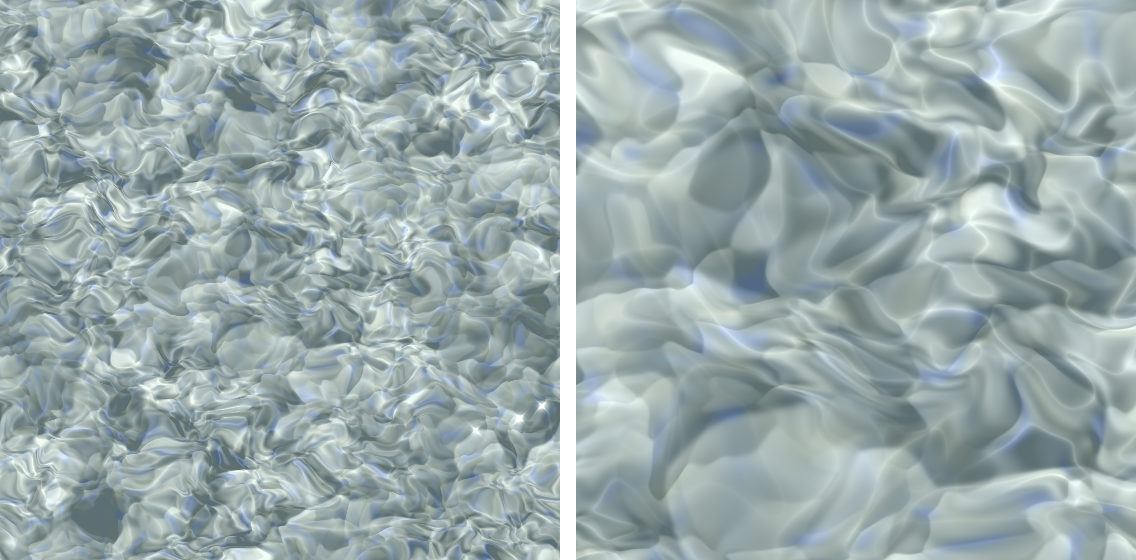
Left, the full canvas; right, a detail of the centre.
This texture is drawn by a Shadertoy shader. Its source:

```glsl
// Clear shallow water over pale pebbles: soft cell tones seen through a
// wavy surface, with banded ripples in rough patches and thin bright caustics.
// Every layer is noise on a wrapping lattice, so the canvas tiles.

const vec3 DEEP = vec3(0.41, 0.48, 0.49);
const vec3 PALE = vec3(0.80, 0.855, 0.845);
const vec3 WARM = vec3(0.025, 0.012, -0.025);
const vec3 BLUE = vec3(-0.025, -0.015, 0.055);
const float TAU = 6.28318;

float hash(vec2 cell, float seed) {
    vec3 v = fract(vec3(cell, seed + 0.5) * vec3(0.1031, 0.1030, 0.0973));
    v += dot(v, v.yzx + 33.33);
    return fract((v.x + v.y) * v.z);
}

float slope(vec2 cell, vec2 offset, vec2 period, float seed) {
    float angle = TAU * hash(mod(cell, period), seed);
    return dot(vec2(cos(angle), sin(angle)), offset);
}

// Gradient noise, about -1 to 1, with a whole number of cells per canvas
float noise(vec2 p, vec2 period, float seed) {
    vec2 x = p * period, i = floor(x), f = x - i;
    vec2 w = f * f * f * (f * (f * 6.0 - 15.0) + 10.0);
    vec2 e = vec2(1.0, 0.0);
    float low = mix(slope(i, f, period, seed), slope(i + e, f - e, period, seed), w.x);
    float high = mix(slope(i + e.yx, f - e.yx, period, seed),
                     slope(i + 1.0, f - 1.0, period, seed), w.x);
    return 1.6 * mix(low, high, w.y);
}

float fbm(vec2 p, vec2 period, float seed) {
    float sum = 0.0, gain = 1.0;
    for (int k = 0; k < 3; k++) {
        sum += gain * noise(p, period, seed + float(k));
        period *= 2.0;
        gain *= 0.5;
    }
    return sum;
}

vec2 bend(vec2 p, vec2 period, float seed) {
    return vec2(noise(p, period, seed), noise(p, period, seed + 1.0));
}

float ridge(float n, float sharpness) {
    return pow(max(1.0 - abs(n), 0.0), sharpness);
}

// Soft-edged cells, each with its own tone and a lit upper side
float pebbles(vec2 p, vec2 period, float seed) {
    vec2 x = p * period, i = floor(x);
    float sum = 0.0, total = 0.0;
    for (int a = -1; a <= 1; a++)
    for (int b = -1; b <= 1; b++) {
        vec2 cell = i + vec2(a, b), id = mod(cell, period);
        vec2 d = x - cell - 0.15 - 0.7 * vec2(hash(id, seed), hash(id, seed + 1.0));
        float weight = exp(-22.0 * dot(d, d));
        sum += weight * (hash(id, seed + 2.0) - 0.5 + dot(d, vec2(-0.25, 0.4)));
        total += weight;
    }
    return sum / max(total, 1e-7);
}

// Small star of light, measured across the wrapping edges
float glint(vec2 p, vec2 centre) {
    vec2 d = fract(p - centre + 0.5) - 0.5;
    vec2 r = abs(vec2(d.x + d.y, d.x - d.y));
    float rays = exp(-650.0 * r.x - 90.0 * r.y) + exp(-650.0 * r.y - 90.0 * r.x);
    return rays + exp(-190.0 * length(d));
}

void mainImage(out vec4 fragColor, in vec2 fragCoord) {
    vec2 p = fragCoord / iResolution.xy;

    // Calm and rough patches, and the refraction of the surface
    float rough = smoothstep(-0.4, 0.3, fbm(p, vec2(4.0), 3.0));
    vec2 q = p + 0.024 * bend(p, vec2(11.0, 13.0), 11.0);
    q += mix(0.003, 0.012, rough) * bend(q, vec2(27.0, 43.0), 15.0);
    vec2 skew = vec2(q.x - q.y, q.x + q.y);

    // Stony bed
    float tone = 0.36 + 0.68 * pebbles(q, vec2(15.0, 18.0), 21.0);
    tone += 0.48 * pebbles(q + 0.006 * bend(q, vec2(50.0), 25.0), vec2(34.0, 42.0), 31.0);
    tone += 0.20 * fbm(q, vec2(7.0, 9.0), 37.0);

    // Banded ripples, level in some places and slanting down to the right in others
    float slant = smoothstep(-0.2, 0.2, noise(p, vec2(5.0), 41.0));
    float swell = mix(noise(q, vec2(24.0, 50.0), 43.0),
                      noise(skew, vec2(12.0, 31.0), 47.0), slant);
    tone += 0.17 * mix(0.25, 1.0, rough) * sin(6.0 * swell);
    tone += 0.24 * mix(0.35, 1.0, rough) * noise(q, vec2(52.0, 84.0), 53.0);

    // Rare patches of fine combed wavelets
    float combed = rough * smoothstep(0.25, 0.6, noise(p, vec2(8.0), 59.0));
    tone += 0.15 * combed * sin(TAU * (70.0 * q.y + 14.0 * q.x + 1.5 * swell));

    // Caustic light: broad loops and fine threads
    float glow = 0.7 + 0.7 * noise(p, vec2(9.0), 61.0);
    tone += 0.36 * glow * ridge(noise(q, vec2(13.0, 17.0), 67.0), 9.0);
    float threads = mix(noise(q, vec2(22.0, 37.0), 71.0),
                        noise(skew, vec2(11.0, 24.0), 73.0), slant);
    tone += 0.42 * mix(0.2, 1.0, rough) * ridge(threads, 8.0);

    // Colour with faint warm and blue dispersion
    vec3 color = mix(DEEP, PALE, clamp(tone, -0.12, 1.35));
    float tint = noise(q, vec2(38.0, 46.0), 79.0);
    color += WARM * tint + BLUE * smoothstep(0.35, 0.75, -tint);

    // A few sun glints
    for (int k = 0; k < 3; k++) {
        vec2 id = vec2(k, 5);
        vec2 scatter = vec2(hash(id, 83.0), hash(id, 89.0)) - 0.5;
        color += 0.6 * glint(p, vec2(0.91, 0.23) + 0.13 * scatter);
    }
    fragColor = vec4(clamp(color, 0.0, 1.0), 1.0);
}
```
